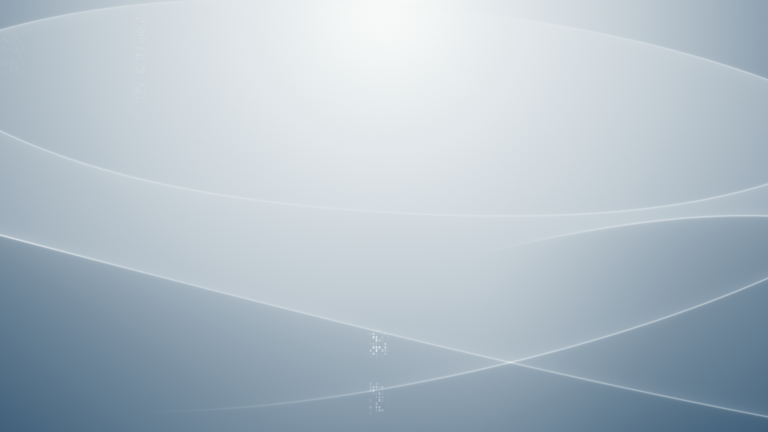
This background is drawn by a WebGL 2 fragment shader. Its source:

```glsl
#version 300 es
precision highp float;

uniform vec2 u_resolution;
out vec4 fragColor;

const vec3 DEEP_BLUE = vec3(0.25, 0.373, 0.474);
const vec3 PALE_MIST = vec3(0.95, 0.962, 0.964);
const vec3 LINE_WHITE = vec3(0.91, 0.935, 0.945);
const vec3 LAMP_WHITE = vec3(0.975, 0.985, 0.975);

float hash(vec2 cell) {
    vec3 q = fract(vec3(cell.xyx) * 0.1031);
    q += dot(q, q.yzx + 33.33);
    return fract((q.x + q.y) * q.z);
}

// Cubic through four heights at x = 0, 1/3, 2/3 and 1, plus a quartic bend
float curve(float x, vec4 h, float bend) {
    float t = 3.0 * x;
    float a = t - 1.0, b = t - 2.0, c = t - 3.0;
    vec4 weights = vec4(-a * b * c / 6.0, t * b * c / 2.0, -t * a * c / 2.0, t * a * b / 6.0);
    return dot(h, weights) + bend * t * a * b * c;
}

// 1 below the edge, 0 above it
float below(float offset, float softness) {
    return 1.0 - smoothstep(-softness, softness, offset);
}

// Partial step at the edge that deepens further down
float shade(float offset, float softness, float depth) {
    return below(offset, softness) * (1.0 - 0.5 * exp(min(offset, 0.0) / depth));
}

// Thin core with a halo reaching mostly to one side
float strand(float offset, float width, float haloSide) {
    float core = exp(-pow(offset / width, 2.0));
    float reach = offset * haloSide > 0.0 ? 7.0 : 2.0;
    return 0.7 * core + 0.3 * exp(-abs(offset) / (reach * width));
}

// Clustered tiny dashes inside a soft rectangle
float specks(vec2 p, vec2 center, vec2 halfSize) {
    vec2 grid = p * vec2(256.0, 130.0);
    vec2 cell = floor(grid);
    vec2 f = abs(fract(grid) - 0.5);
    vec2 window = 1.0 - smoothstep(halfSize * 0.5, halfSize, abs(p - center));
    float dash = (1.0 - smoothstep(0.1, 0.5, f.x)) * (1.0 - smoothstep(0.3, 0.5, f.y));
    float lit = smoothstep(0.35, 0.95, hash(cell + 17.0));
    float group = step(0.25, hash(vec2(3.0, floor(cell.y / 3.0))));
    return dash * lit * group * window.x * window.y;
}

void main() {
    vec2 p = gl_FragCoord.xy / u_resolution;
    float aspect = u_resolution.x / u_resolution.y;
    float radius = length((p - vec2(0.5, 0.985)) * vec2(aspect, 1.0));
    float edge = max(0.004, 1.0 / u_resolution.y);
    float sides = abs(2.0 * p.x - 1.0);

    // Signed heights above the flowing curves
    float crown = p.y - curve(p.x, vec4(0.93, 1.002, 0.958, 0.815), -0.005);
    float bowl = p.y - curve(p.x, vec4(0.697, 0.537, 0.5, 0.574), 0.009);
    float slope = p.y - curve(p.x, vec4(0.456, 0.303, 0.16, 0.035), 0.0);
    float rise = p.y - curve(p.x, vec4(0.075, 0.06, 0.162, 0.356), 0.004);
    float branch = p.y - curve(p.x, vec4(0.28, 0.30, 0.431, 0.5), 0.0);

    // Light falloff, shaped by the overlapping sheets
    float branchFade = smoothstep(0.6, 0.95, p.x);
    float riseFade = smoothstep(0.3, 0.7, p.x) * (1.0 - 0.7 * smoothstep(0.75, 1.0, p.x));
    float tone = 0.945 - 0.12 * radius - 0.22 * radius * radius;
    tone -= 0.10 * sides * sides * (1.0 - below(crown, edge));
    tone += mix(-0.012, 0.02, sides) * below(bowl, edge);
    tone -= mix(0.17, 0.05, smoothstep(0.05, 0.75, p.x)) * shade(slope, edge, 0.1);
    tone -= 0.12 * branchFade * shade(branch, edge, 0.05);
    tone -= 0.07 * riseFade * shade(rise, edge, 0.1);
    vec3 color = mix(DEEP_BLUE, PALE_MIST, clamp((tone - 0.25) / 0.7, 0.0, 1.0));

    // Lamp at the top
    color = mix(color, LAMP_WHITE, 0.75 * exp(-radius * radius / 0.022));

    // Fine glowing strands
    float width = max(0.0024, 0.75 / u_resolution.y);
    float glow = strand(crown, width, -1.0) * mix(0.12, 0.45, sides);
    glow += strand(bowl, width, -1.0) * mix(0.32, 0.48, sides);
    glow += strand(slope, width, 1.0) * mix(0.75, 0.42, smoothstep(0.0, 0.25, p.x));
    glow += strand(rise, width, 1.0) * 0.5 * smoothstep(0.15, 0.7, p.x);
    glow += strand(branch, width, 1.0) * 0.52 * smoothstep(0.59, 0.85, p.x);

    // Columns of faint flecks
    glow += 0.75 * specks(p, vec2(0.492, 0.205), vec2(0.015, 0.036));
    glow += 0.4 * specks(p, vec2(0.492, 0.088), vec2(0.015, 0.06));
    glow += 0.25 * specks(p, vec2(0.182, 0.86), vec2(0.010, 0.15));
    glow += 0.08 * specks(p, vec2(0.015, 0.88), vec2(0.020, 0.07));
    color = mix(color, LINE_WHITE, clamp(glow, 0.0, 0.9));

    // Fine dither against banding
    color += (hash(gl_FragCoord.xy) - 0.5) / 255.0;
    fragColor = vec4(color, 1.0);
}
```
